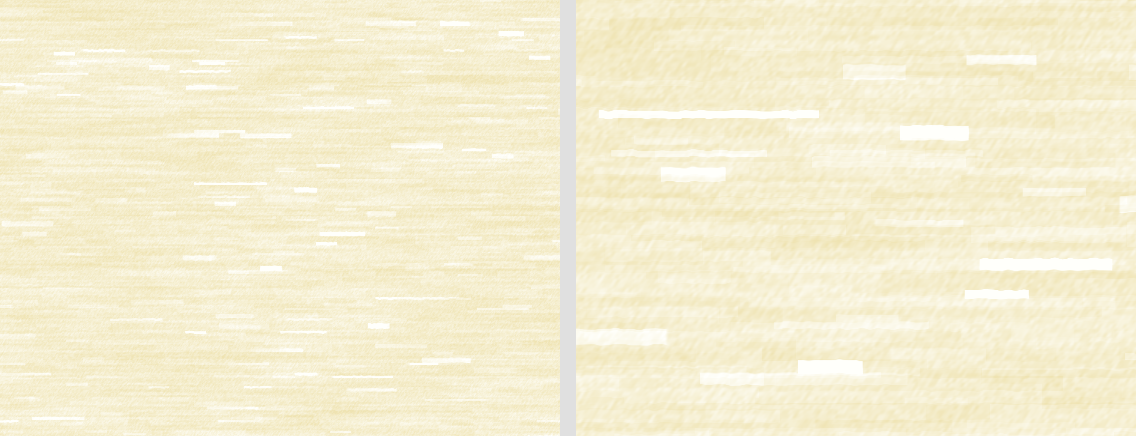
Left: the whole. Right: its middle third, enlarged.
Reproduce this texture procedurally as a Shadertoy shader.

```glsl
// Pale straw-coloured woven cloth with fine horizontal slub threads.
// Rows of random-length dashes are layered at several scales, then
// clustered white slubs and a fine slanted weave grain are added.

#define STRAW vec3(0.945, 0.905, 0.735)
#define WHITE vec3(1.0, 1.0, 0.985)
#define BASE_TONE 0.31
#define THREAD_ROWS 135.0
#define THREAD_LENGTH 0.08
#define SLUB_CUT 0.84
#define SLUB_GAIN 0.75
#define GRAIN_GAIN 0.40
#define TICK_GAIN 0.035
#define TICK_COUNT 125.0
#define RAGGED 0.0016
#define SLANT 0.6

float hash(vec2 p) {
    vec3 q = fract(vec3(p.xyx) * 0.1031);
    q += dot(q, q.yzx + 33.33);
    return fract((q.x + q.y) * q.z);
}

// Random strength of one dash; values below the cut become zero
float dashStrength(float id, float row, float seed, float cut) {
    return max(hash(vec2(id + 19.0 * seed, row + 7.0 * seed)) - cut, 0.0) / (1.0 - cut);
}

// One row split into dashes of uneven length with smoothed ends
float dashRow(float x, float row, float len, float seed, float cut) {
    float u = x / len + 37.0 * hash(vec2(row, seed));
    u += 0.28 * sin(2.7 * u + row);
    float id = floor(u);
    float soft = min(0.5, 1.5 / (iResolution.y * len));
    return mix(dashStrength(id, row, seed, cut),
               dashStrength(id + 1.0, row, seed, cut),
               smoothstep(1.0 - soft, 1.0, u - id));
}

// Stacked rows of uneven height with smoothed borders
float dashes(vec2 p, float rows, float len, float seed, float cut) {
    float y = p.y * rows + 20.0;
    y += 0.3 * sin(1.9 * y + seed);
    float row = floor(y);
    float soft = min(0.9, rows / iResolution.y);
    return mix(dashRow(p.x, row, len, seed, cut),
               dashRow(p.x, row + 1.0, len, seed, cut),
               smoothstep(1.0 - soft, 1.0, y - row));
}

float valueNoise(vec2 p) {
    vec2 cell = floor(p), f = fract(p);
    f = f * f * (3.0 - 2.0 * f);
    return mix(mix(hash(cell), hash(cell + vec2(1, 0)), f.x),
               mix(hash(cell + vec2(0, 1)), hash(cell + vec2(1, 1)), f.x), f.y);
}

// Broad light and dark patches from layered sines, about -1 to 1
float drift(vec2 p) {
    float a = sin(5.0 * p.x + 9.0 * p.y + 2.0 * sin(7.0 * p.y));
    float b = sin(8.0 * p.x - 23.0 * p.y + 1.5 * sin(6.0 * p.x + 2.0));
    float c = sin(3.0 * p.x + 41.0 * p.y + 2.0 * sin(4.0 * p.x));
    return (a + b + c) / 3.0;
}

void mainImage(out vec4 fragColor, in vec2 fragCoord) {
    vec2 p = fragCoord / iResolution.y;
    float patches = drift(p);

    // Ragged thread edges
    vec2 r = p;
    r.y += RAGGED * (valueNoise(p * vec2(170.0, 60.0)) - 0.5);

    // Threads: short, medium and long dashes
    float tone = BASE_TONE + 0.10 * patches;
    tone += 0.25 * (dashes(r, THREAD_ROWS, THREAD_LENGTH, 1.0, 0.0) - 0.5);
    tone += 0.22 * (dashes(r, THREAD_ROWS * 1.2, THREAD_LENGTH * 2.4, 2.0, 0.0) - 0.5);
    tone += 0.20 * (dashes(r, THREAD_ROWS * 0.6, THREAD_LENGTH * 4.0, 3.0, 0.0) - 0.5);

    // Dark seams that come and go between the threads
    float seam = sin(6.2832 * THREAD_ROWS * 0.7 * r.y + 3.0 * sin(31.0 * p.y));
    tone += 0.06 * seam * dashes(r, THREAD_ROWS * 0.4, THREAD_LENGTH * 3.0, 5.0, 0.0);

    // White slubs, mostly faint, gathered inside the light patches
    float slub = dashes(r, THREAD_ROWS * 0.95, THREAD_LENGTH, 4.0, SLUB_CUT);
    slub *= mix(0.5, 1.0, slub) * clamp(0.8 + 0.7 * patches, 0.2, 1.2);
    tone += SLUB_GAIN * slub;

    // Slanted weave grain, fading where the slubs are white
    vec2 weave = vec2(p.x - SLANT * p.y, p.y) + 1.0;
    float grain = GRAIN_GAIN * (valueNoise(weave * vec2(370.0, 290.0)) - 0.5);
    float wobble = 5.0 * valueNoise(p * vec2(30.0, 70.0));
    grain += TICK_GAIN * sin(6.2832 * TICK_COUNT * weave.x + wobble);
    tone += grain * (1.0 - 0.7 * clamp(slub, 0.0, 1.0));

    fragColor = vec4(mix(STRAW, WHITE, clamp(tone, -0.15, 1.0)), 1.0);
}
```
